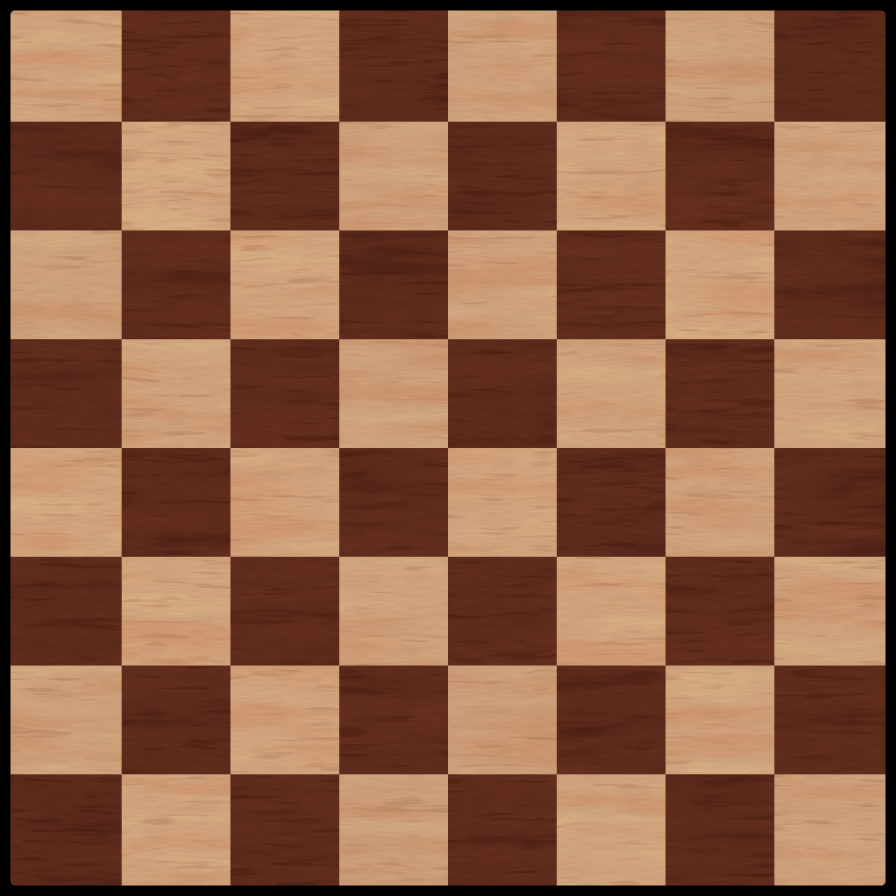
This pattern is drawn by a Shadertoy shader. Its source:

```glsl
// Wooden checkerboard of eight by eight squares with horizontal grain and a black border.

const float SQUARE_SIZE = 0.1214;
const float BOARD_HALF = 0.4883;
const float CORNER_RADIUS = 0.005;

const vec3 BORDER = vec3(0.0);
const vec3 DARK_WOOD = vec3(0.37, 0.17, 0.11);
const vec3 DARK_STREAK = vec3(0.28, 0.11, 0.06);
const vec3 LIGHT_WOOD = vec3(0.81, 0.635, 0.485);
const vec3 LIGHT_STREAK = vec3(0.66, 0.46, 0.33);
const vec3 PALE_WOOD = vec3(0.83, 0.68, 0.51);
const vec3 PINK_WOOD = vec3(0.80, 0.59, 0.44);

float hash(vec2 p) {
    return fract(sin(dot(p, vec2(127.1, 311.7))) * 43758.5453);
}

float valueNoise(vec2 p) {
    vec2 i = floor(p);
    vec2 f = fract(p);
    f = f * f * (3.0 - 2.0 * f);
    float low = mix(hash(i), hash(i + vec2(1.0, 0.0)), f.x);
    float high = mix(hash(i + vec2(0.0, 1.0)), hash(i + vec2(1.0, 1.0)), f.x);
    return mix(low, high, f.y);
}

float fbm(vec2 p) {
    float sum = 0.0;
    float amplitude = 0.5;
    for (int i = 0; i < 4; i++) {
        sum += amplitude * valueNoise(p);
        p = p * 2.03 + vec2(17.3, 9.1);
        amplitude *= 0.5;
    }
    return sum / 0.9375;
}

float roundedBox(vec2 p, float halfSize, float radius) {
    vec2 q = abs(p) - halfSize + radius;
    return length(max(q, 0.0)) + min(max(q.x, q.y), 0.0) - radius;
}

// Alternates between -1 and 1 with an edge about one pixel wide.
vec2 squareWave(vec2 p, float pixel) {
    vec2 triangle = abs(mod(p + 0.5, 2.0) - 1.0) - 0.5;
    return clamp(2.0 * triangle / pixel, -1.0, 1.0);
}

// Returns broad tone, thin streaks and fine fibres, each centred on zero.
vec3 woodGrain(vec2 p) {
    p.y += 0.04 * (valueNoise(p * vec2(2.0, 3.0)) - 0.5);
    float tone = fbm(p * vec2(0.8, 6.0)) - 0.5;
    float streak = fbm(p * vec2(2.2, 22.0) + 31.0) - 0.5;
    float fibre = valueNoise(p * vec2(9.0, 62.0) + 57.0) - 0.5;
    return vec3(tone, streak, fibre);
}

vec3 lightWood(vec3 grain) {
    vec3 color = mix(LIGHT_WOOD, PINK_WOOD, smoothstep(-0.05, 0.25, grain.x));
    color = mix(color, PALE_WOOD, 0.7 * smoothstep(0.05, 0.3, -grain.x));
    color = mix(color, LIGHT_STREAK, 0.45 * smoothstep(0.08, 0.32, grain.y));
    return color * (1.0 + 0.045 * grain.z + 0.05 * grain.y);
}

vec3 darkWood(vec3 grain) {
    vec3 color = mix(DARK_WOOD, DARK_STREAK, 0.55 * smoothstep(0.05, 0.3, grain.y));
    color = mix(color, DARK_STREAK, 0.4 * smoothstep(0.08, 0.32, grain.x));
    return color * (1.0 - 0.16 * grain.x + 0.08 * grain.z);
}

void mainImage(out vec4 fragColor, in vec2 fragCoord) {
    float extent = min(iResolution.x, iResolution.y);
    vec2 uv = (fragCoord - 0.5 * iResolution.xy) / extent;
    float pixel = 1.0 / extent;

    // Squares, with the outermost ones reaching to the rim
    vec2 p = uv / SQUARE_SIZE;
    vec2 cell = floor(clamp(p, -3.99, 3.99));
    vec2 wave = squareWave(clamp(p, -3.5, 3.5), pixel / SQUARE_SIZE);
    float darkness = 0.5 + 0.5 * wave.x * wave.y;

    // A separate cut of wood for each square
    vec2 cut = 40.0 * vec2(hash(cell + 11.0), hash(cell + 47.0));
    vec3 grain = woodGrain(p + cut);
    float shade = 1.0 + 0.03 * (hash(cell + 83.0) - 0.5);
    vec3 color = mix(lightWood(grain), darkWood(grain), darkness) * shade;

    // Black border with softly rounded inner corners
    float rim = roundedBox(uv, BOARD_HALF, CORNER_RADIUS);
    color = mix(color, BORDER, smoothstep(-pixel, pixel, rim));
    fragColor = vec4(color, 1.0);
}
```
